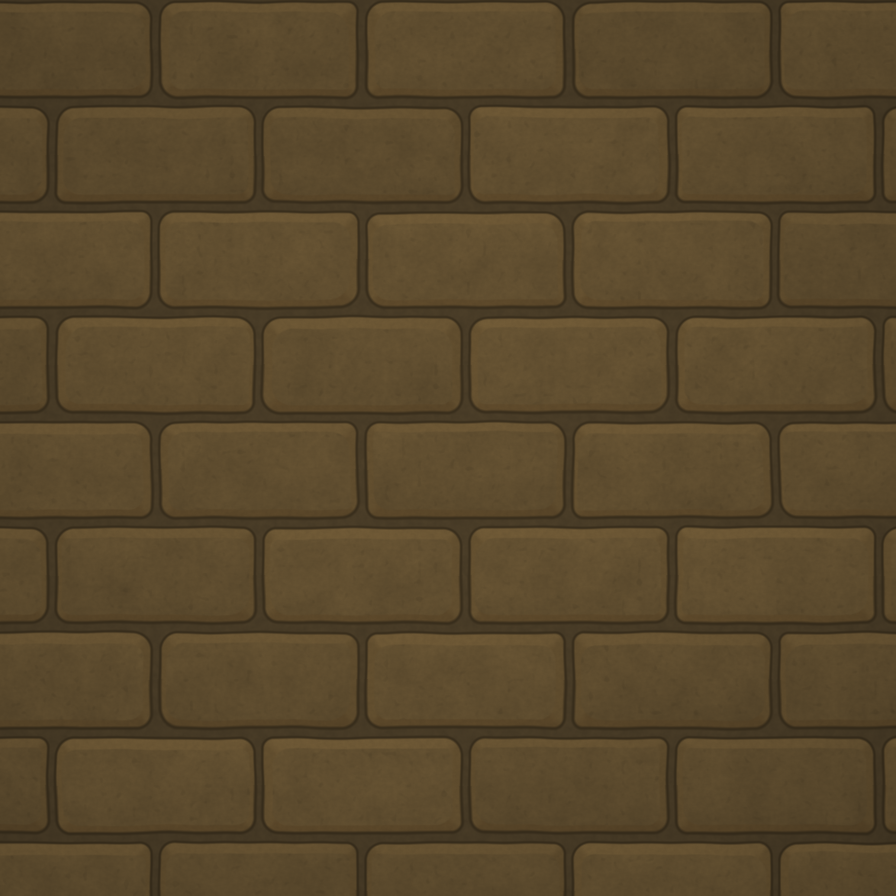
Write a WebGL 1 fragment shader that draws this texture.

```glsl
precision highp float;
// Running-bond wall of worn brown bricks with rounded bevels and dark mortar.
uniform vec2 u_resolution;

const vec2 PITCH = vec2(0.2307, 0.1173);
const vec2 HALF_SIZE = vec2(0.1109, 0.0533);
const float TOP_OFFSET = 0.0033;
const float FIRST_JOINT = 0.1735;

const vec3 FACE = vec3(0.372, 0.301, 0.184);
const vec3 BEVEL_TOP = vec3(0.418, 0.336, 0.203);
const vec3 BEVEL_SIDE = vec3(0.378, 0.302, 0.180);
const vec3 BEVEL_BOTTOM = vec3(0.350, 0.274, 0.160);
const vec3 MORTAR = vec3(0.277, 0.228, 0.148);
const vec3 OUTLINE = vec3(0.205, 0.165, 0.100);

float hash(vec2 p) {
  return fract(sin(dot(p, vec2(127.1, 311.7))) * 43758.55);
}

vec2 gradient(vec2 cell) {
  float angle = 6.28319 * hash(cell);
  return vec2(cos(angle), sin(angle));
}

float gradientNoise(vec2 p) {
  vec2 i = floor(p);
  vec2 f = fract(p);
  vec2 w = f * f * f * (f * (f * 6.0 - 15.0) + 10.0);
  vec2 e = vec2(1.0, 0.0);
  float low = mix(dot(gradient(i), f), dot(gradient(i + e), f - e), w.x);
  float high = mix(dot(gradient(i + e.yx), f - e.yx),
                   dot(gradient(i + 1.0), f - 1.0), w.x);
  return mix(low, high, w.y);
}

float fbm(vec2 p) {
  float sum = 0.0;
  float amplitude = 0.5;
  for (int i = 0; i < 4; i++) {
    sum += amplitude * gradientNoise(p);
    p = p * 2.03 + 17.3;
    amplitude *= 0.6;
  }
  return sum;
}

float roundedBox(vec2 p, vec2 halfSize, float radius) {
  vec2 q = abs(p) - halfSize + radius;
  return length(max(q, 0.0)) + min(max(q.x, q.y), 0.0) - radius;
}

// Each corner of each brick gets its own wear.
float cornerRadius(vec2 id, vec2 p, float low, float high) {
  return mix(low, high, hash(id * 1.7 + sign(p) * 0.31));
}

vec3 brickColor(vec2 p, vec2 id, vec2 uv, float pixel) {
  // Inset face: wide bevel above, narrow one below
  float left = mix(0.005, 0.011, hash(id + 3.1));
  float right = mix(0.006, 0.011, hash(id + 5.7));
  float top = mix(0.010, 0.014, hash(id + 8.3));
  float bottom = 0.009;
  vec2 center = 0.5 * vec2(left - right, bottom - top);
  vec2 inset = 0.5 * vec2(left + right, top + bottom);
  float radius = cornerRadius(id + 9.0, p, 0.006, 0.024);
  float inner = roundedBox(p - center, HALF_SIZE - inset, radius);

  // Bevel shade depends on the nearest side
  float vertical = (abs(p.y) - HALF_SIZE.y) - (abs(p.x) - HALF_SIZE.x);
  vec3 endShade = p.y > 0.0 ? BEVEL_TOP : BEVEL_BOTTOM;
  vec3 bevel = mix(BEVEL_SIDE, endShade, smoothstep(-0.007, 0.007, vertical));
  bevel *= 1.0 - 0.025 * smoothstep(0.0, HALF_SIZE.x, p.x);

  // Blotches, grain and sparse pits
  float blotch = fbm(uv * 22.0 + id * 5.0);
  float grain = fbm(uv * vec2(150.0, 170.0));
  float pits = smoothstep(0.27, 0.55, gradientNoise(uv * 110.0 + 40.0));
  vec3 face = FACE * (1.0 + 0.13 * blotch - 0.06 * pits);
  face *= 1.0 + 0.035 * p.y / HALF_SIZE.y;
  float edge = max(0.0013, pixel);
  vec3 color = mix(face, bevel, smoothstep(-edge, edge, inner));
  float tone = 0.97 + 0.06 * hash(id + 13.0);
  return color * tone * (1.0 + 0.08 * grain);
}

void main() {
  vec2 uv = gl_FragCoord.xy / u_resolution;
  float pixel = 1.0 / min(u_resolution.x, u_resolution.y);

  // Slightly uneven edges
  vec2 wobble = vec2(gradientNoise(uv * 19.0), gradientNoise(uv * 19.0 + 31.0));
  vec2 wall = uv + 0.0022 * wobble;

  // Rows count from the top, every other one shifted by half a brick
  float row = floor((1.0 - wall.y + TOP_OFFSET) / PITCH.y);
  float x = (wall.x - FIRST_JOINT) / PITCH.x + 0.5 * mod(row, 2.0);
  vec2 id = vec2(floor(x), row);
  float y = (1.0 - wall.y + TOP_OFFSET) / PITCH.y - row;
  vec2 p = vec2(fract(x) - 0.5, 0.5 - y) * PITCH;

  vec2 halfSize = HALF_SIZE - 0.001 * vec2(hash(id + 21.0), hash(id + 27.0));
  float dist = roundedBox(p, halfSize, cornerRadius(id, p, 0.010, 0.021));

  // Mortar, brick and the dark line around it
  vec3 mortar = MORTAR * (1.0 + 0.12 * fbm(uv * 90.0));
  vec3 brick = brickColor(p, id, uv, pixel);
  float edge = max(0.0009, 0.75 * pixel);
  vec3 color = mix(brick, mortar, smoothstep(-edge, edge, dist));
  float lineWidth = mix(0.0019, 0.0025, step(p.y, 0.0));
  float line = 1.0 - smoothstep(0.0, lineWidth + edge, abs(dist - 0.0003));
  color = mix(color, OUTLINE, 0.85 * line);

  // Gentle darkening toward the borders
  vec2 fromCenter = uv - vec2(0.47, 0.52);
  color *= 1.03 - 0.30 * dot(fromCenter, fromCenter);
  gl_FragColor = vec4(color, 1.0);
}
```
